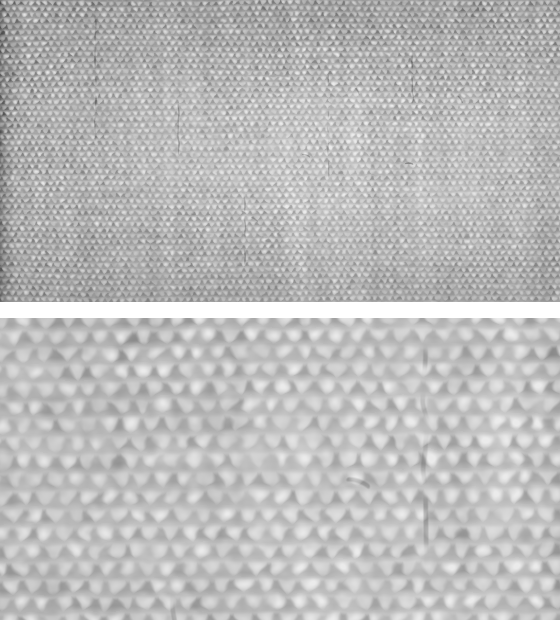
Top, the full canvas; bottom, a detail of the centre.
Write a WebGL 1 fragment shader that draws this texture.

```glsl
precision highp float;

uniform vec2 u_resolution;

const vec2 THREADS = vec2(78.0, 52.0);
const float ASPECT = 1.855;

float hash(vec2 p) {
  return fract(sin(dot(p, vec2(127.1, 311.7))) * 43758.55);
}

float valueNoise(vec2 p) {
  vec2 i = floor(p);
  vec2 f = fract(p);
  f = f * f * (3.0 - 2.0 * f);
  float low = mix(hash(i), hash(i + vec2(1.0, 0.0)), f.x);
  float high = mix(hash(i + vec2(0.0, 1.0)), hash(i + vec2(1.0, 1.0)), f.x);
  return mix(low, high, f.y);
}

float signedNoise(vec2 p) {
  return valueNoise(p) * 2.0 - 1.0;
}

// Plain weave: staggered dark pits with raised bright knots between them
float weave(vec2 p, float contrast, float soft) {
  float row = floor(p.y);
  float x = p.x + 0.5 * mod(row, 2.0);
  vec2 f = vec2(fract(x), fract(p.y)) - 0.5;
  float pitVary = hash(vec2(floor(x), row));
  float knotVary = hash(vec2(floor(x + 0.5), row) + 71.0);

  float tri = max(abs(f.x) * 1.3 + f.y * 0.5 - 0.24, abs(f.y + 0.06) - 0.30);
  float pit = 1.0 - smoothstep(-soft, soft, tri);
  vec2 g = vec2(0.5 - abs(f.x), f.y - 0.02) * vec2(3.6, 3.0);
  float knot = exp(-dot(g, g));
  float groove = smoothstep(0.22, 0.5, abs(f.y));

  return contrast * (knot * mix(0.03, 0.17, knotVary)
    - pit * mix(0.07, 0.20, pitVary) - groove * 0.06);
}

// Broad uneven light over the cloth
float lighting(vec2 uv) {
  vec2 c = (uv - vec2(0.62, 0.47)) * vec2(2.4, 2.3);
  float tone = 0.675 + 0.09 * exp(-dot(c, c));
  tone -= 0.04 * smoothstep(0.65, 1.0, uv.y);
  tone -= 0.03 * smoothstep(0.35, 0.0, uv.y);
  tone -= 0.16 * exp(-uv.x * 60.0);
  tone += 0.03 * exp(-pow((uv.x - 0.04) * 35.0, 2.0));
  return tone + 0.012 * signedNoise(uv * vec2(7.0, 4.0));
}

// Uneven thread thickness, drawn out along warp and weft
float streaks(vec2 uv) {
  float warp = signedNoise(uv * vec2(2.0 * THREADS.x, 4.0))
    + 0.7 * signedNoise(uv * vec2(30.0, 2.0) + 13.0);
  float weft = signedNoise(uv * vec2(5.0, THREADS.y) + 37.0);
  return 0.025 * warp + 0.020 * weft;
}

// Broken dark gap running along one warp thread
float crack(vec2 uv, float x, float center, float halfLength, float width) {
  float bend = 0.0025 * signedNoise(vec2(uv.y * 40.0, x * 90.0));
  float line = 1.0 - smoothstep(0.3 * width, width, abs(uv.x - x - bend));
  float ends = 1.0 - smoothstep(0.7, 1.0, abs(uv.y - center) / halfLength);
  float dashes = smoothstep(0.25, 0.85, valueNoise(vec2(x * 50.0, uv.y * 42.0)));
  return line * ends * dashes;
}

// Short curved loose fibre
float fibre(vec2 p, float angle, float halfLength, float width) {
  float c = cos(angle);
  float s = sin(angle);
  vec2 q = vec2(c * p.x + s * p.y, c * p.y - s * p.x);
  q.y += 25.0 * q.x * q.x;
  float d = length(vec2(max(abs(q.x) - halfLength, 0.0), q.y));
  return 1.0 - smoothstep(0.2 * width, width, d);
}

float wear(vec2 uv, float pixel) {
  float dark = 0.0;
  float width = max(0.0021, pixel);
  for (int i = 0; i < 5; i++) {
    float k = float(i);
    float x = 0.17 + 0.139 * k + 0.012 * sin(k * 2.1);
    float center = 0.5 - 0.28 * sin(k * 1.9 - 2.2);
    float halfLength = mix(0.14, 0.28, hash(vec2(k, 5.0)));
    dark = max(dark, 0.65 * crack(uv, x, center, halfLength, width));

    vec2 spot = vec2(0.455 + 0.092 * k, 0.275 + 0.45 * fract(k * 0.47));
    vec2 p = (uv - spot) * vec2(1.0, 1.0 / ASPECT);
    float faint = mix(0.3, 0.8, hash(vec2(k, 55.0)));
    dark = max(dark, faint * fibre(p, -0.6 + 0.5 * sin(k * 2.6), 0.006, width));
  }
  return dark;
}

void main() {
  vec2 uv = gl_FragCoord.xy / u_resolution;
  float soft = max(0.17, 0.7 * THREADS.y / u_resolution.y);

  // Drift of the threads and roughness of their fibres
  vec2 drift = vec2(signedNoise(uv * vec2(9.0, 6.0)), signedNoise(uv * vec2(6.0, 5.0) + 19.0));
  vec2 fine = uv * THREADS * 1.7;
  vec2 jitter = vec2(signedNoise(fine), signedNoise(fine + 43.0));
  vec2 p = uv * THREADS + 0.25 * drift + vec2(0.15, 0.09) * jitter;

  float contrast = 0.84 + 0.2 * smoothstep(0.5, 1.0, uv.y)
    + 0.25 * smoothstep(0.2, 0.0, uv.x) + 0.15 * signedNoise(uv * vec2(12.0, 8.0));
  float tone = lighting(uv) + streaks(uv) + weave(p, contrast, soft) + 0.02;
  tone += 0.025 * signedNoise(uv * THREADS * 2.6);
  tone -= 0.24 * wear(uv, 1.2 / u_resolution.x);

  gl_FragColor = vec4(vec3(clamp(tone, 0.0, 0.92)), 1.0);
}
```
